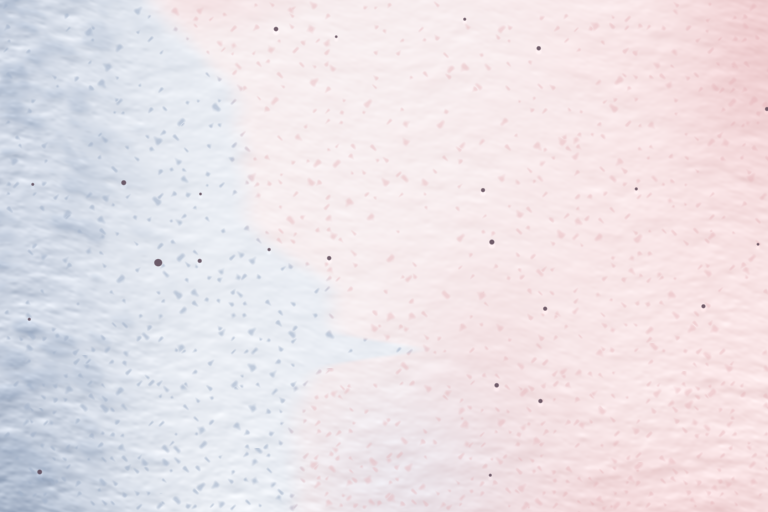
This texture is drawn by a WebGL 1 fragment shader. Its source:

```glsl
precision highp float;
// Rough painted plaster: cool blue wash on the left, pale rose on the right.
// Cellular kernels form the lit relief; jittered grids scatter specks and pits.
// Coordinates are in canvas heights, so x runs from 0 to about 1.5.
uniform vec2 u_resolution;

vec2 hash2(vec2 cell) {
  vec2 q = vec2(dot(cell, vec2(127.1, 311.7)), dot(cell, vec2(269.5, 183.3)));
  return fract(sin(q) * 43758.5);
}

// Smooth cellular noise: one signed soft lump per jittered cell.
float lumps(vec2 p) {
  vec2 cell = floor(p), f = fract(p);
  float sum = 0.0;
  for (int j = -1; j <= 1; j++) {
    for (int i = -1; i <= 1; i++) {
      vec2 o = vec2(float(i), float(j));
      vec2 rnd = hash2(cell + o);
      vec2 d = o + rnd - f;
      float weight = 2.0 * hash2(cell + o + 57.0).x - 1.0;
      sum += weight * exp(-5.0 * dot(d, d));
    }
  }
  return sum;
}

// Three octaves of lumps, stretched sideways like trowel marks.
float plaster(vec2 p) {
  p += 0.008 * sin(p.yx * vec2(19.0, 14.0) + vec2(1.0, 4.0));
  vec2 q = vec2(p.x + 0.35 * p.y, p.y) * vec2(15.0, 31.0);
  float height = 0.0, amp = 0.6;
  for (int k = 0; k < 3; k++) {
    height += amp * lumps(q);
    q = q * 2.13 + 17.0;
    amp *= 0.48;
  }
  return height;
}

// Soft round spots; radius and softness are in canvas heights.
float spots(vec2 p, float scale, float density, float radius, float soft) {
  vec2 q = p * scale, cell = floor(q);
  vec2 rnd = hash2(cell + 91.0), pick = hash2(cell + 33.0);
  float d = length(fract(q) - 0.25 - 0.5 * rnd) / scale;
  float r = radius * (0.55 + 0.6 * pick.y);
  return step(pick.x, density) * (1.0 - smoothstep(r - soft, r + soft, d));
}

// Gaussian patch used for local tints.
float patchAt(vec2 p, vec2 centre, vec2 size) {
  vec2 d = (p - centre) / size;
  return exp(-dot(d, d));
}

void main() {
  vec2 p = gl_FragCoord.xy / u_resolution.y;
  float right = u_resolution.x / u_resolution.y;
  float height = plaster(p);
  float broad = lumps(p * vec2(5.0, 8.0) + 3.0);

  // Stepped, ragged border between the two washes.
  float border = 0.30 + 0.18 * (1.0 - smoothstep(0.78, 1.0, p.y))
    + 0.17 * (1.0 - smoothstep(0.42, 0.58, p.y))
    - 0.07 * (1.0 - smoothstep(0.20, 0.38, p.y));
  float finger = (p.y - 0.317) / 0.022;
  border += 0.18 * exp(-finger * finger) + 0.012 * height + 0.02 * broad;
  float blue = 1.0 - smoothstep(-0.035, 0.035, p.x - border);

  // Blue wash, deepening to the left edge and the lower corner.
  float edge = 1.0 - smoothstep(0.0, 0.44, p.x + 0.05 * broad);
  float corner = patchAt(p, vec2(-0.03, 0.03), vec2(0.20, 0.17));
  vec3 cool = mix(vec3(0.915, 0.93, 0.955), vec3(0.82, 0.85, 0.90), edge);
  cool = mix(cool, vec3(0.60, 0.66, 0.75), 0.65 * corner);
  float mottle = smoothstep(0.0, 0.55, height + 0.35 * broad);
  cool = mix(cool, vec3(0.63, 0.69, 0.78), 0.6 * edge * mottle);

  // Rose wash, with warmer right side and corners.
  vec3 rose = mix(vec3(0.97, 0.935, 0.94), vec3(0.975, 0.895, 0.90),
    smoothstep(0.65, right, p.x + 0.06 * broad));
  float blush = 0.85 * patchAt(p, vec2(right, 0.92), vec2(0.16, 0.28))
    + 0.45 * patchAt(p, vec2(1.22, 0.0), vec2(0.40, 0.13))
    + 0.28 * patchAt(p, vec2(0.96, 0.25), vec2(0.16, 0.22))
    + 0.30 * patchAt(p, vec2(0.42, 1.0), vec2(0.16, 0.05));
  rose = mix(rose, vec3(0.93, 0.79, 0.80), clamp(blush + 0.10 * height, 0.0, 1.0));
  float mixed = patchAt(p, vec2(0.78, 0.04), vec2(0.23, 0.21));
  rose = mix(rose, vec3(0.885, 0.875, 0.91), 0.6 * mixed);
  vec3 colour = mix(rose, cool, blue);

  // Relief lit from above.
  float slope = height - plaster(p + vec2(-0.003, 0.007));
  float low = 1.0 - smoothstep(0.0, 0.5, p.y);
  float strength = 0.055 + 0.17 * edge + 0.06 * low
    + 0.04 * smoothstep(1.0, right, p.x);
  colour += slope * strength * mix(vec3(0.65, 1.0, 1.0), vec3(1.1, 1.0, 0.85), blue);

  // Coloured specks, thicker towards the bottom.
  vec2 wobble = p + 0.002 * sin(p.yx * 310.0);
  vec3 stain = mix(vec3(0.89, 0.69, 0.71), vec3(0.64, 0.70, 0.79), blue);
  float dust = spots(wobble, 27.0, 0.22 + 0.20 * low, 0.006, 0.004);
  dust = max(dust, spots(wobble + 4.3, 43.0, 0.25 + 0.25 * low, 0.004, 0.003));
  colour = mix(colour, stain, dust * (0.40 + 0.2 * blue));

  // Dark pits with a faint lit lower lip, and one larger hole.
  float pit = spots(p + 7.13, 7.0, 0.34, 0.0042, 0.0018);
  float lip = spots(p + vec2(7.13, 7.136), 7.0, 0.34, 0.0055, 0.003);
  float hole = length((p - vec2(0.309, 0.487)) * vec2(1.0, 1.08));
  pit = max(pit, 1.0 - smoothstep(0.006, 0.0095, hole));
  colour += 0.035 * lip;
  colour = mix(colour, vec3(0.34, 0.26, 0.32), 0.85 * pit);
  gl_FragColor = vec4(clamp(colour, 0.0, 1.0), 1.0);
}
```
